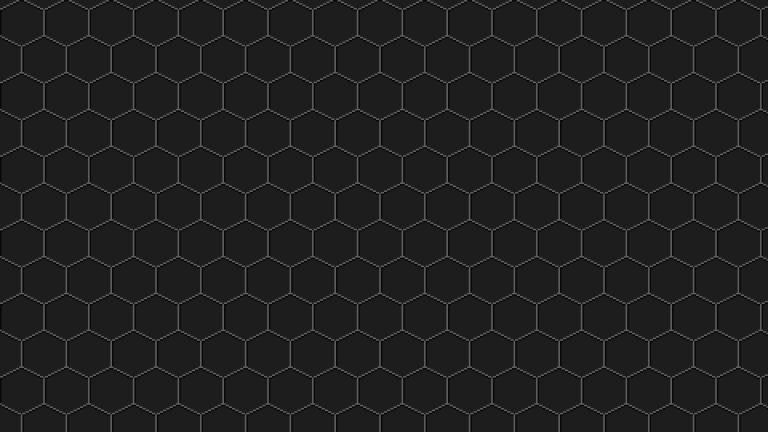
This pattern is drawn by a WebGL 2 fragment shader. Its source:

```glsl
#version 300 es
precision highp float;
// Charcoal honeycomb with thin grey outlines, each with a dark bevel beside it.
// The outline is built on a coarse grid whose sloping sides rise in 2:1 steps;
// each output pixel averages several samples to smooth the edges.

#define GRID_ROWS 270.0   // grid units over the canvas height
#define HEX_WIDTH 28.0    // grid units from one upright to the next
#define ROW_HEIGHT 23.0   // grid units from one row to the next
#define UPRIGHT 16.0      // length of the vertical sides
#define ORIGIN vec2(27.0, 6.0)
#define SAMPLES 5

uniform vec2 u_resolution;
out vec4 fragColor;

const vec3 FACE = vec3(0.114);
const vec3 OUTLINE = vec3(0.37);
const vec3 SHADOW = vec3(0.035);

// x: distance to the nearest upright, y: height below its top
vec2 hexCoords(vec2 unit) {
  vec2 p = unit - ORIGIN;
  float row = floor((p.y + 0.5) / ROW_HEIGHT);
  float shift = 0.5 * HEX_WIDTH * mod(row, 2.0);
  float x = mod(p.x + shift + 0.5 * HEX_WIDTH, HEX_WIDTH) - 0.5 * HEX_WIDTH;
  return vec2(abs(x), p.y - row * ROW_HEIGHT);
}

bool onUpright(vec2 unit) {
  vec2 h = hexCoords(unit);
  return h.x < 0.5 && h.y < UPRIGHT + 0.5;
}

bool onSlope(vec2 unit) {
  vec2 h = hexCoords(unit);
  float stepY = UPRIGHT + floor(0.5 * h.x + 0.25);
  return abs(h.y - stepY) < 0.5;
}

vec3 honeycomb(vec2 point) {
  vec2 unit = floor(point);
  if (onUpright(unit) || onSlope(unit)) return OUTLINE;
  // Shadows fall right of the uprights and below the slopes
  bool shaded = onUpright(unit - vec2(1.0, 0.0)) || onSlope(unit - vec2(0.0, 1.0));
  return shaded ? SHADOW : FACE;
}

void main() {
  float unitsPerPixel = GRID_ROWS / u_resolution.y;
  vec3 sum = vec3(0.0);
  for (int j = 0; j < SAMPLES; j++) {
    for (int i = 0; i < SAMPLES; i++) {
      vec2 jitter = (vec2(i, j) + 0.5) / float(SAMPLES) - 0.5;
      vec2 p = (gl_FragCoord.xy + jitter) * unitsPerPixel;
      sum += honeycomb(vec2(p.x, GRID_ROWS - p.y));
    }
  }
  fragColor = vec4(sum / float(SAMPLES * SAMPLES), 1.0);
}
```
